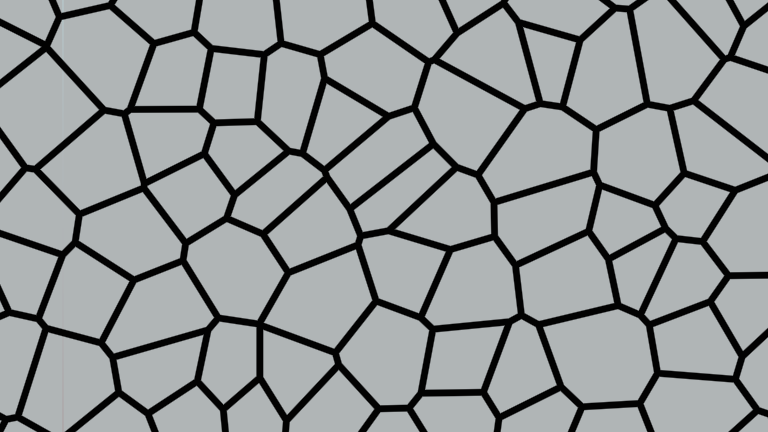
Write a WebGL 2 fragment shader that draws this pattern.

```glsl
#version 300 es
precision highp float;
// Irregular cracked cells: flat grey Voronoi plates split by even black joints, with a faint seam.

uniform vec2 u_resolution;
out vec4 outColor;

// Lengths are fractions of the canvas height
const float CELL_SIZE = 0.175;
const float JOINT_HALF_WIDTH = 0.0079;
const float JITTER = 0.92;
const vec2 PATTERN_OFFSET = vec2(17.3, 9.6);
const vec3 PLATE_COLOR = vec3(0.690, 0.708, 0.715);
const vec3 JOINT_COLOR = vec3(0.006);

// Seam position is a fraction of the canvas width
const float SEAM_X = 0.082;
const float SEAM_HALF_WIDTH = 0.0011;
const float SEAM_STRENGTH = 0.65;
const vec3 SEAM_TOP = vec3(0.74, 0.87, 0.89);
const vec3 SEAM_BOTTOM = vec3(0.65, 0.56, 0.56);

// Integer hash giving two values in 0..1
vec2 hash2(ivec2 cell) {
    uvec2 v = uvec2(cell) * 1664525u + 1013904223u;
    v.x += v.y * 1664525u;
    v.y += v.x * 1664525u;
    v ^= v >> 16u;
    v.x += v.y * 1664525u;
    v.y += v.x * 1664525u;
    v ^= v >> 16u;
    return vec2(v & 65535u) / 65535.0;
}

vec2 cellSite(ivec2 cell) {
    return vec2(cell) + 0.5 + JITTER * (hash2(cell) - 0.5);
}

// Exact distance to the nearest Voronoi border, in cell units
float borderDistance(vec2 p) {
    ivec2 home = ivec2(floor(p));
    ivec2 nearestCell = home;
    vec2 toNearest = vec2(0.0);
    float nearest = 1e5;
    for (int y = -2; y <= 2; y++) {
        for (int x = -2; x <= 2; x++) {
            ivec2 cell = home + ivec2(x, y);
            vec2 toSite = cellSite(cell) - p;
            float d = dot(toSite, toSite);
            if (d < nearest) {
                nearest = d;
                toNearest = toSite;
                nearestCell = cell;
            }
        }
    }

    // Bisectors between the owning site and its neighbours
    float border = 1e5;
    for (int y = -3; y <= 3; y++) {
        for (int x = -3; x <= 3; x++) {
            ivec2 cell = nearestCell + ivec2(x, y);
            if (cell == nearestCell) continue;
            vec2 toSite = cellSite(cell) - p;
            vec2 across = normalize(toSite - toNearest);
            border = min(border, dot(0.5 * (toSite + toNearest), across));
        }
    }
    return border;
}

// Edge coverage smoothed over about one pixel
float coverage(float signedDistance, float pixel) {
    return clamp(0.5 - signedDistance / pixel, 0.0, 1.0);
}

void main() {
    vec2 p = gl_FragCoord.xy / u_resolution.y;
    float pixel = 1.0 / u_resolution.y;
    float aspect = u_resolution.x / u_resolution.y;

    // Plates and the seam that runs over them
    float seam = coverage(abs(p.x - SEAM_X * aspect) - SEAM_HALF_WIDTH, pixel);
    float seamFade = mix(0.3, 1.0, abs(2.0 * p.y - 1.0));
    vec3 seamColor = mix(SEAM_BOTTOM, SEAM_TOP, p.y);
    vec3 color = mix(PLATE_COLOR, seamColor, seam * seamFade * SEAM_STRENGTH);

    // Black joints
    float border = borderDistance(p / CELL_SIZE + PATTERN_OFFSET) * CELL_SIZE;
    float joint = coverage(border - JOINT_HALF_WIDTH, 1.3 * pixel);
    outColor = vec4(mix(color, JOINT_COLOR, joint), 1.0);
}
```
